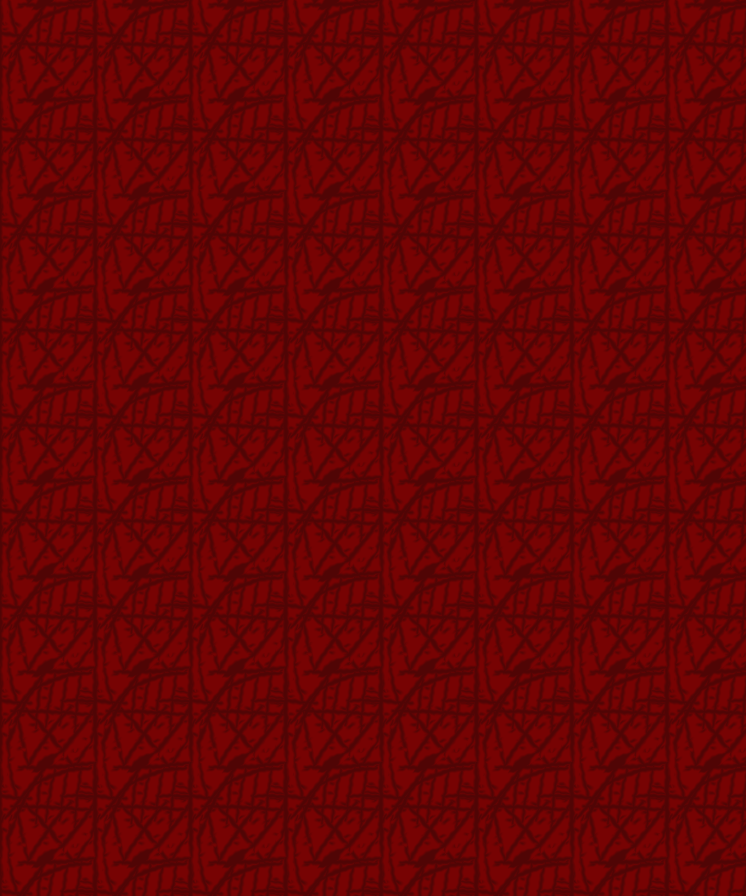
This pattern is drawn by a WebGL 2 fragment shader. Its source:

```glsl
#version 300 es
precision highp float;
// Dark red cloth of repeating square tiles, each a tangle of tapered brush strokes.
// Strokes are bent, wrapped distance fields joined with min(); leaf slivers are cut
// back out, and wrapped cellular noise scatters small flecks over the light cells.

uniform vec2 u_resolution;
out vec4 fragColor;

const float TAU = 6.2831853;
const float TILES_DOWN = 9.40;
const vec3 LIGHT_RED = vec3(0.465, 0.01, 0.01);
const vec3 DARK_RED = vec3(0.315, 0.02, 0.02);

vec2 hash22(vec2 c) {
    vec3 q = fract(c.xyx * vec3(0.1031, 0.1030, 0.0973));
    q += dot(q, q.yzx + 33.33);
    return fract((q.xx + q.yz) * q.zy);
}

// Shortest offset on the unit torus, so shapes cross tile borders.
vec2 wrapOffset(vec2 d) {
    return fract(d + 0.5) - 0.5;
}

// Signed distance to a bent stroke, thinner by "taper" at its ends.
float stroke(vec2 p, vec2 a, vec2 b, float bend, float width, float taper) {
    float halfLength = 0.5 * length(b - a);
    vec2 dir = normalize(b - a);
    vec2 d = wrapOffset(p - 0.5 * (a + b));
    float along = dot(d, dir);
    float t = clamp(along / halfLength, -1.0, 1.0);
    float across = dot(d, vec2(-dir.y, dir.x)) - bend * (1.0 - t * t);
    return length(vec2(along - t * halfLength, across)) - width * (1.0 - taper * t * t);
}

float brush(vec2 p, vec2 a, vec2 b, float bend, float width) {
    return stroke(p, a, b, bend, width, 0.3);
}

float leaf(vec2 p, vec2 a, vec2 b, float width) {
    return stroke(p, a, b, 0.0, width, 1.0);
}

// Cellular noise of slanted flecks; the cell count wraps with the tile.
float flecks(vec2 p, vec2 cells, float chance, float seed) {
    vec2 g = p * cells;
    float nearest = 1.0;
    for (int j = -1; j <= 1; j++) {
        for (int i = -1; i <= 1; i++) {
            vec2 cell = floor(g) + vec2(i, j);
            vec2 id = mod(cell, cells) + seed;
            vec2 rnd = hash22(id);
            vec2 d = (cell + 0.2 + 0.6 * rnd - g) / cells;
            d.y += d.x * (rnd.x - 0.3);
            float size = hash22(id + 34.0).x < chance ? 0.010 + 0.008 * rnd.y : -0.1;
            nearest = min(nearest, length(d * vec2(0.5, 1.0)) - size);
        }
    }
    return nearest;
}

// The tangle of one tile; x runs right and y runs down.
float tangle(vec2 p) {
    // Frame: uprights and level bars
    float d = brush(p, vec2(0.0, 0.0), vec2(0.01, 0.98), 0.008, 0.027);
    d = min(d, brush(p, vec2(0.09, 0.72), vec2(-0.03, 1.50), 0.0, 0.018));
    d = min(d, brush(p, vec2(-0.35, 0.35), vec2(0.32, 0.38), -0.01, 0.022));
    d = min(d, brush(p, vec2(0.12, 0.46), vec2(0.97, 0.50), -0.01, 0.023));

    // Sweeping arc, long diagonals and side strokes
    d = min(d, brush(p, vec2(0.03, 1.02), vec2(0.38, 0.20), -0.05, 0.025));
    d = min(d, brush(p, vec2(0.34, 0.25), vec2(0.95, 0.06), -0.05, 0.025));
    d = min(d, brush(p, vec2(0.06, 0.58), vec2(0.52, 0.0), 0.0, 0.024));
    d = min(d, brush(p, vec2(0.50, 1.04), vec2(0.98, 0.45), 0.02, 0.024));
    d = min(d, brush(p, vec2(0.80, 1.02), vec2(1.04, 0.55), 0.02, 0.021));
    d = min(d, brush(p, vec2(0.10, 0.02), vec2(0.20, 0.42), 0.015, 0.018));

    // Row of steep slashes
    for (int i = 0; i < 4; i++) {
        float x = 0.40 + 0.135 * float(i);
        vec2 rnd = hash22(vec2(i, 3));
        vec2 foot = vec2(x - 0.07 * rnd.x, 0.56 + 0.16 * rnd.y);
        d = min(d, brush(p, vec2(x + 0.05, 0.04), foot, 0.01, 0.018));
    }

    // Crossing limbs in the lower half
    d = min(d, brush(p, vec2(0.27, 0.44), vec2(0.78, 1.06), -0.02, 0.024));
    d = min(d, brush(p, vec2(0.74, 0.42), vec2(0.28, 1.06), 0.02, 0.024));
    d = min(d, brush(p, vec2(0.18, 0.46), vec2(0.30, 1.04), 0.01, 0.020));
    d = min(d, brush(p, vec2(0.12, 0.56), vec2(0.09, 1.04), 0.01, 0.014));
    d = min(d, brush(p, vec2(0.20, 1.05), vec2(0.98, 1.0), 0.02, 0.024));

    // Shaded knot where the diagonals meet
    d = min(d, leaf(p, vec2(0.34, 1.10), vec2(0.64, 0.90), 0.065));

    // Fingers beside the upright
    for (int i = 0; i < 3; i++) {
        float y = 0.25 + 0.06 * float(i);
        d = min(d, brush(p, vec2(0.82, y), vec2(1.0, y + 0.015), 0.0, 0.012));
    }

    d = min(d, flecks(p, vec2(7.0, 11.0), 0.5, 7.0));

    // Light leaves, the tall spike and chips in the shade
    for (int i = 0; i < 4; i++) {
        vec2 rnd = hash22(vec2(i, 19));
        vec2 base = vec2(0.56 + 0.11 * float(i), 1.0 - 0.06 * float(i) + 0.08 * rnd.x);
        vec2 tip = base + vec2(0.13 * (rnd.y - 0.1), -0.13);
        d = max(d, -leaf(p, base, tip, 0.026));
    }
    d = max(d, -leaf(p, vec2(0.05, 0.74), vec2(0.055, 1.30), 0.032));
    return max(d, -flecks(p, vec2(6.0, 9.0), 0.22, 23.0));
}

void main() {
    vec2 fromTop = vec2(gl_FragCoord.x, u_resolution.y - gl_FragCoord.y);
    vec2 p = fromTop / u_resolution.y * TILES_DOWN;
    float edge = max(1.1 * TILES_DOWN / u_resolution.y, 0.018);

    // Layered sines roughen the brush edges
    vec2 rough = 0.004 * sin(TAU * (p.yx * vec2(5.0, 4.0) + p * vec2(2.0, 3.0)))
               + 0.003 * sin(TAU * (p.yx * vec2(11.0, 13.0) - p * vec2(4.0, 3.0)));
    float light = smoothstep(-edge, edge, tangle(p + rough));
    fragColor = vec4(mix(DARK_RED, LIGHT_RED, light), 1.0);
}
```
